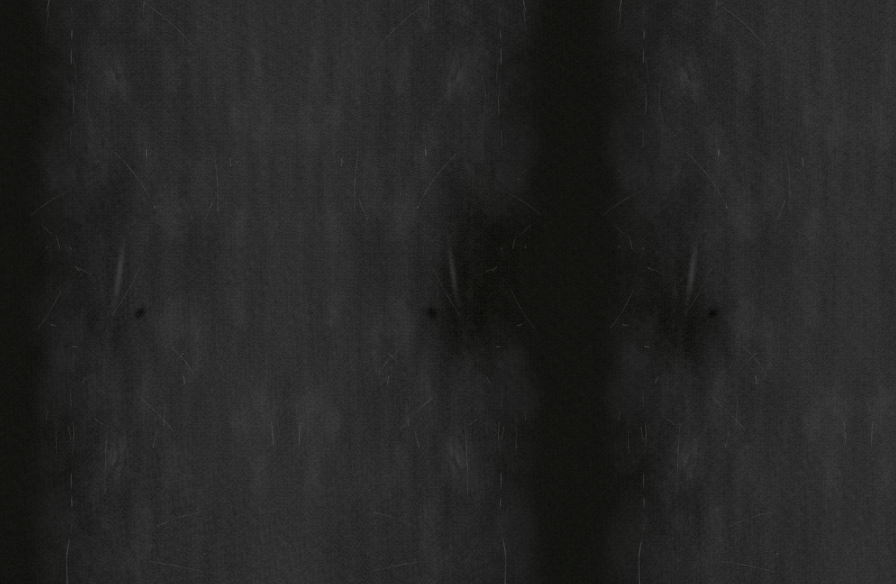
This texture is drawn by a Shadertoy shader. Its source:

```glsl
// Worn black slate: a panel mirrored side to side, with dark seams and pale middles.
// Folded coordinates repeat the stains, wisps, dents and scratches in each panel;
// unfolded noise, two dark clouds and fine grain vary the panels.

#define PANEL 0.49          // panel width, in canvas heights
#define FOLD_Y 0.54         // height about which the stains mirror
#define STAIN 0.19          // unevenness of the tone
#define STREAK 0.022        // strength of the vertical brushing
#define GRAIN 0.07          // strength of the fine grain
#define SCRATCHES 48        // hairline scratches per panel
#define LINE 0.0003         // half width of a scratch
#define SEAM_COL vec3(0.074, 0.079, 0.066)
#define DIM_COL vec3(0.116, 0.116, 0.115)
#define MID_COL vec3(0.154, 0.154, 0.155)
#define PALE_COL vec3(0.181, 0.181, 0.184)

float hash(vec2 p) {
    return fract(sin(dot(p, vec2(127.1, 311.7))) * 43758.545);
}

float noise(vec2 p) {
    vec2 i = floor(p), f = fract(p);
    f = f * f * (3.0 - 2.0 * f);
    return mix(mix(hash(i), hash(i + vec2(1, 0)), f.x),
               mix(hash(i + vec2(0, 1)), hash(i + vec2(1, 1)), f.x), f.y);
}

float fbm(vec2 p) {
    float sum = 0.0, amp = 0.5;
    for (int i = 0; i < 5; i++) {
        sum += amp * noise(p);
        p = p * 2.03 + 17.3;
        amp *= 0.5;
    }
    return sum;
}

// Soft elliptical spot
float blob(vec2 p, vec2 radius) {
    p /= radius;
    return exp(-dot(p, p));
}

float segment(vec2 p, vec2 dir, float len) {
    return length(p - dir * clamp(dot(p, dir), -len, len));
}

// Bent hairlines and specks, denser towards the seam
float scratches(vec2 q, float px) {
    float sum = 0.0;
    for (int i = 0; i < SCRATCHES; i++) {
        float k = float(i);
        float r = hash(vec2(k, 3.0));
        vec2 p = q - vec2(0.08 + 0.39 * r * r, hash(vec2(k, 7.0)));
        float lean = 2.0 * hash(vec2(k, 11.0)) - 1.0;
        float angle = 1.571 + 1.4 * lean * abs(lean);
        vec2 dir = vec2(cos(angle), sin(angle));
        float len = 0.06 * pow(hash(vec2(k, 19.0)), 2.0);
        float along = dot(p, dir);
        float bend = 8.0 * (hash(vec2(k, 29.0)) - 0.5);
        p += vec2(-dir.y, dir.x) * bend * along * along;
        float d = segment(p, dir, len);
        float fade = 0.3 + 0.7 * noise(vec2(along * 90.0, k));
        float strength = mix(0.12, 0.06, smoothstep(0.0, 0.02, len));
        sum += strength * fade * smoothstep(LINE + 0.9 * px, LINE, d);
    }
    return sum;
}

void mainImage(out vec4 fragColor, in vec2 fragCoord) {
    float px = 1.0 / iResolution.y;
    vec2 p = fragCoord * px;

    // Distance from the nearest dark seam, and height folded for the stains
    float period = 2.0 * PANEL;
    vec2 q = vec2(abs(p.x - period * round(p.x / period)), p.y);
    vec2 stainPos = vec2(q.x, abs(q.y - FOLD_Y));

    // Broad tone from seam to panel middle
    float tone = q.x + STAIN * (fbm(stainPos * vec2(11.0, 8.0) + 4.0) - 0.48);
    tone += 0.6 * STAIN * (fbm(p * 6.0 + 31.0) - 0.48);
    tone -= 0.12 * blob(p - vec2(0.83, 0.51), vec2(0.12, 0.14));
    tone -= 0.09 * blob(p - vec2(1.21, 0.43), vec2(0.09, 0.11));
    vec3 col = mix(SEAM_COL, DIM_COL, smoothstep(0.02, 0.15, tone));
    col = mix(col, MID_COL, smoothstep(0.10, 0.25, tone));
    col = mix(col, PALE_COL, smoothstep(0.24, 0.46, tone));

    // Vertical brushing, pale chalk dust and flaked patches beside the seam
    float wear = smoothstep(0.02, 0.22, q.x);
    float brush = fbm(vec2(q.x * 60.0, q.y * 7.0));
    float light = STREAK * (brush - 0.48) * 2.0 * wear;
    light += 0.025 * wear * smoothstep(0.55, 0.8, fbm(stainPos * vec2(24.0, 12.0) + 9.0));
    float flakes = smoothstep(0.48, 0.62, fbm(stainPos * vec2(50.0, 30.0) + 2.0));
    light += 0.014 * (flakes - 0.4) * blob(vec2(q.x - 0.15, 0.0), vec2(0.07, 1.0));

    // Slanted wisp, and smudges above and below it
    vec2 wisp = q - vec2(0.204, 0.53);
    wisp.x -= 0.14 * wisp.y;
    light += 0.12 * blob(wisp, vec2(0.005, 0.045)) * (0.4 + brush);
    vec2 smudge = stainPos - vec2(0.2, 0.33);
    float fibres = noise(vec2(smudge.x * 190.0 + smudge.y * 60.0, smudge.y * 40.0));
    light += 0.09 * blob(smudge, vec2(0.02, 0.03)) * fibres;

    // Broken upright scratch beside the seam
    float crackX = 0.12 + 0.014 * (noise(vec2(stainPos.y * 14.0, 2.0)) - 0.5);
    float broken = smoothstep(0.25, 0.8, noise(vec2(8.0, stainPos.y * 70.0)));
    light += 0.10 * broken * smoothstep(LINE + px, LINE, abs(q.x - crackX))
           * smoothstep(0.1, 0.4, stainPos.y);
    light += scratches(q, px);
    col += light;

    // Small dark dent
    vec2 dent = q - vec2(0.24, 0.464);
    dent.y -= 0.4 * dent.x;
    col *= 1.0 - 0.6 * blob(dent, vec2(0.009, 0.008));

    // Fine grain, in two sizes
    float grain = 0.8 * noise(p * 520.0) + 0.2 * noise(p * 210.0 + 50.0) - 0.5;
    col += GRAIN * grain * mix(0.6, 1.0, wear);
    fragColor = vec4(clamp(col, 0.0, 1.0), 1.0);
}
```
